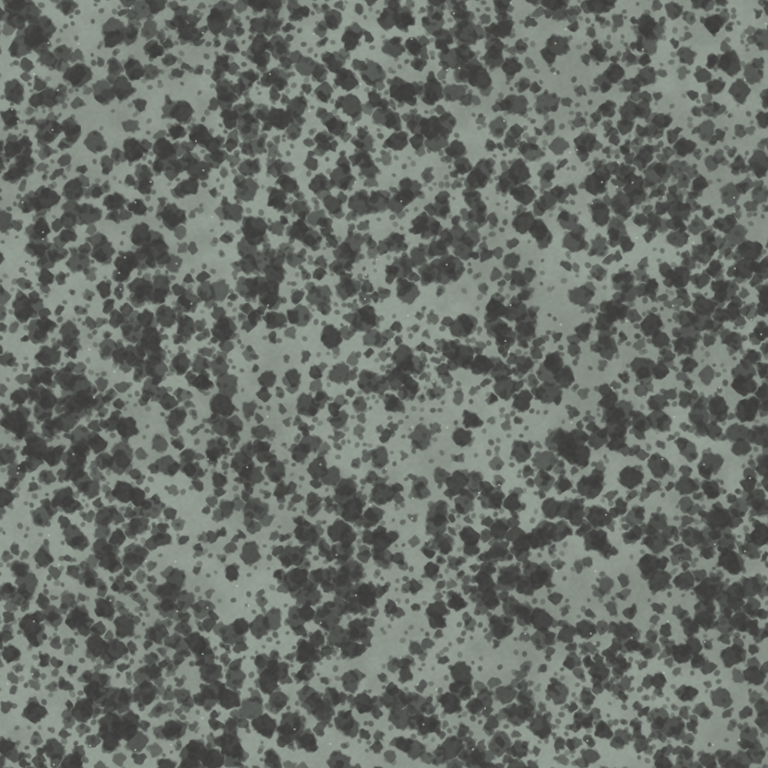
Reproduce this texture procedurally as a WebGL 2 fragment shader.

```glsl
#version 300 es
precision highp float;
// Pale grey-green ground strewn with soft, translucent charcoal spots.
// Three jittered cell layers of spots (large, medium, small) multiply
// their transparency, so overlapping spots merge into darker clumps.

uniform vec2 u_resolution;
out vec4 fragColor;

const vec3 GROUND_PALE = vec3(0.575, 0.617, 0.577);
const vec3 GROUND_DULL = vec3(0.520, 0.553, 0.520);
const vec3 SPOT_DARK = vec3(0.238, 0.238, 0.235);
const vec3 SPECK_BRIGHT = vec3(0.74, 0.77, 0.72);

// Per layer: cells across the canvas, share of filled cells
const vec2 LARGE_GRID = vec2(40.0, 0.50);
const vec2 MEDIUM_GRID = vec2(64.0, 0.46);
const vec2 SMALL_GRID = vec2(100.0, 0.42);
// Radius range as a fraction of the canvas
const vec2 LARGE_RADIUS = vec2(0.0095, 0.0155);
const vec2 MEDIUM_RADIUS = vec2(0.0050, 0.0090);
const vec2 SMALL_RADIUS = vec2(0.0022, 0.0042);
// Opacity range
const vec2 LARGE_OPACITY = vec2(0.62, 0.90);
const vec2 MEDIUM_OPACITY = vec2(0.50, 0.82);
const vec2 SMALL_OPACITY = vec2(0.28, 0.62);

const float EDGE_SOFTNESS = 0.0022;
const float OUTLINE_WARP = 0.0013;
const float CLUMP_SCALE = 15.0;
const float GROUND_SCALE = 9.0;
const float GRAIN_SCALE = 260.0;
const float GRAIN_STRENGTH = 0.028;
const float SPECK_SCALE = 150.0;
const float SPECK_SHARE = 0.006;

// Integer hash: three random values in 0..1 for a cell
vec3 hash3(vec2 cell, float seed) {
    uvec3 v = uvec3(ivec3(vec3(cell, seed) + 1000.0));
    v = v * 1664525u + 1013904223u;
    v.x += v.y * v.z; v.y += v.z * v.x; v.z += v.x * v.y;
    v ^= v >> 16u;
    v.x += v.y * v.z; v.y += v.z * v.x; v.z += v.x * v.y;
    return vec3(v >> 8u) / 16777216.0;
}

float valueNoise(vec2 p, float seed) {
    vec2 cell = floor(p);
    vec2 f = fract(p);
    f = f * f * (3.0 - 2.0 * f);
    float low = mix(hash3(cell, seed).x, hash3(cell + vec2(1, 0), seed).x, f.x);
    float high = mix(hash3(cell + vec2(0, 1), seed).x, hash3(cell + vec2(1, 1), seed).x, f.x);
    return mix(low, high, f.y);
}

// Layered sines that make the outlines slightly uneven
vec2 outlineWarp(vec2 p) {
    vec2 broad = sin(p.yx * vec2(310.0, 280.0) + 2.0 * sin(p * 117.0));
    vec2 fine = sin(p.yx * vec2(590.0, 640.0) + 3.0 * sin(p * 203.0));
    return OUTLINE_WARP * (broad + 0.5 * fine);
}

// Light that passes through one layer of scattered spots
float spotLayer(vec2 p, vec2 grid, vec2 radii, vec2 opacities, float softness, float seed) {
    vec2 home = floor(p * grid.x);
    float light = 1.0;
    for (int y = -1; y <= 1; y++) {
        for (int x = -1; x <= 1; x++) {
            vec2 cell = home + vec2(x, y);
            vec3 place = hash3(cell, seed);
            vec3 look = hash3(cell, seed + 1.0);
            vec2 center = (cell + place.xy) / grid.x;

            // Filled cells gather where the clump field is high
            float clump = smoothstep(0.2, 0.8, valueNoise(center * CLUMP_SCALE, 50.0));
            float filled = step(place.z, grid.y * mix(0.55, 1.45, clump));

            // Slightly stretched disc at a random angle
            float angle = 6.2832 * look.z;
            vec2 axis = vec2(cos(angle), sin(angle));
            vec2 offset = p - center;
            vec2 local = vec2(dot(offset, axis), dot(offset, vec2(-axis.y, axis.x)));
            float d = length(local * vec2(0.93, 1.12)) - mix(radii.x, radii.y, look.x);
            float cover = 1.0 - smoothstep(-softness, softness, d);
            light *= 1.0 - filled * cover * mix(opacities.x, opacities.y, look.y);
        }
    }
    return light;
}

// Sparse tiny bright grains
float brightSpecks(vec2 p, float pixel) {
    vec2 cell = floor(p * SPECK_SCALE);
    vec3 h = hash3(cell, 90.0);
    float d = length(p - (cell + 0.25 + 0.5 * h.xy) / SPECK_SCALE);
    return step(h.z, SPECK_SHARE) * (1.0 - smoothstep(0.0005, 0.0012 + pixel, d));
}

void main() {
    float pixel = 1.0 / min(u_resolution.x, u_resolution.y);
    vec2 p = gl_FragCoord.xy * pixel;
    vec2 warped = p + outlineWarp(p);
    float softness = max(EDGE_SOFTNESS, pixel);

    // Mottled ground
    float mottle = 0.6 * valueNoise(p * GROUND_SCALE, 60.0) + 0.4 * valueNoise(p * GROUND_SCALE * 5.0, 61.0);
    vec3 color = mix(GROUND_DULL, GROUND_PALE, smoothstep(0.15, 0.8, mottle));

    // Spots
    float light = spotLayer(warped, LARGE_GRID, LARGE_RADIUS, LARGE_OPACITY, softness * 1.2, 10.0);
    light *= spotLayer(warped, MEDIUM_GRID, MEDIUM_RADIUS, MEDIUM_OPACITY, softness, 20.0);
    light *= spotLayer(p, SMALL_GRID, SMALL_RADIUS, SMALL_OPACITY, softness * 0.8, 30.0);
    color = mix(SPOT_DARK, color, light);

    // Fine grain and specks
    color += GRAIN_STRENGTH * (valueNoise(p * GRAIN_SCALE, 70.0) - 0.5);
    color = mix(color, SPECK_BRIGHT, 0.6 * brightSpecks(p, pixel));
    fragColor = vec4(color, 1.0);
}
```
